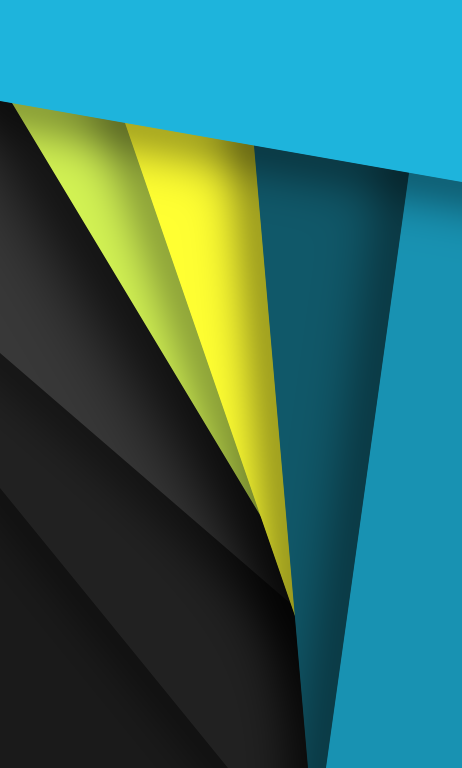
Give the GLSL for this background, as a Shadertoy shader.

```glsl
#define ASPECT 0.6016
#define SHADOW_REACH 0.048
#define SHADOW_DEPTH 0.36
#define SKY_BLUE vec3(0.118, 0.706, 0.863)
#define MID_BLUE vec3(0.094, 0.573, 0.698)
#define TEAL vec3(0.063, 0.345, 0.412)
#define YELLOW vec3(1.0, 1.0, 0.196)
#define LIME vec3(0.827, 0.953, 0.329)
#define GRAY vec3(0.220)
#define DARK_GRAY vec3(0.131)
#define NEAR_BLACK vec3(0.102)

// Signed distance to the line a-b, positive on its left side
float halfPlane(vec2 p, vec2 a, vec2 b) {
    vec2 scale = vec2(ASPECT, 1.0);
    vec2 along = normalize((b - a) * scale);
    vec2 offset = (p - a) * scale;
    return along.x * offset.y - along.y * offset.x;
}

// Lays a paper sheet over the colour, with a soft shadow outside its edge
vec3 addSheet(vec3 below, vec3 paper, float dist, float reach, float depth) {
    float falloff = max(-dist, 0.0) / (reach * SHADOW_REACH);
    vec3 shaded = below * (1.0 - depth * SHADOW_DEPTH * exp(-falloff * falloff));
    float halfPixel = 0.6 / iResolution.y;
    return mix(shaded, paper, smoothstep(-halfPixel, halfPixel, dist));
}

void mainImage(out vec4 fragColor, in vec2 fragCoord) {
    vec2 p = fragCoord / iResolution.xy;
    vec3 color = NEAR_BLACK;

    // Dark sheets in the lower left
    color = addSheet(color, DARK_GRAY,
        halfPlane(p, vec2(0.0, 0.3646), vec2(0.4935, 0.0)), 0.9, 0.9);
    color = addSheet(color, GRAY,
        halfPlane(p, vec2(0.0, 0.5404), vec2(0.6277, 0.2148)), 1.0, 0.9);

    // Bright wedges narrowing downward
    color = addSheet(color, LIME,
        halfPlane(p, vec2(0.026, 0.8659), vec2(0.5628, 0.3294)), 1.6, 1.7);
    color = addSheet(color, YELLOW,
        halfPlane(p, vec2(0.2706, 0.8398), vec2(0.6385, 0.1979)), 1.0, 0.85);

    // Blue sheets on the right
    color = addSheet(color, TEAL,
        halfPlane(p, vec2(0.5498, 0.8099), vec2(0.6667, 0.0)), 0.95, 1.0);
    color = addSheet(color, MID_BLUE,
        halfPlane(p, vec2(0.8853, 0.7747), vec2(0.7056, 0.0)), 1.1, 0.9);

    // Slanted sheet across the top
    color = addSheet(color, SKY_BLUE,
        halfPlane(p, vec2(0.0, 0.8685), vec2(1.0, 0.763)), 1.0, 0.9);

    fragColor = vec4(color, 1.0);
}
```
